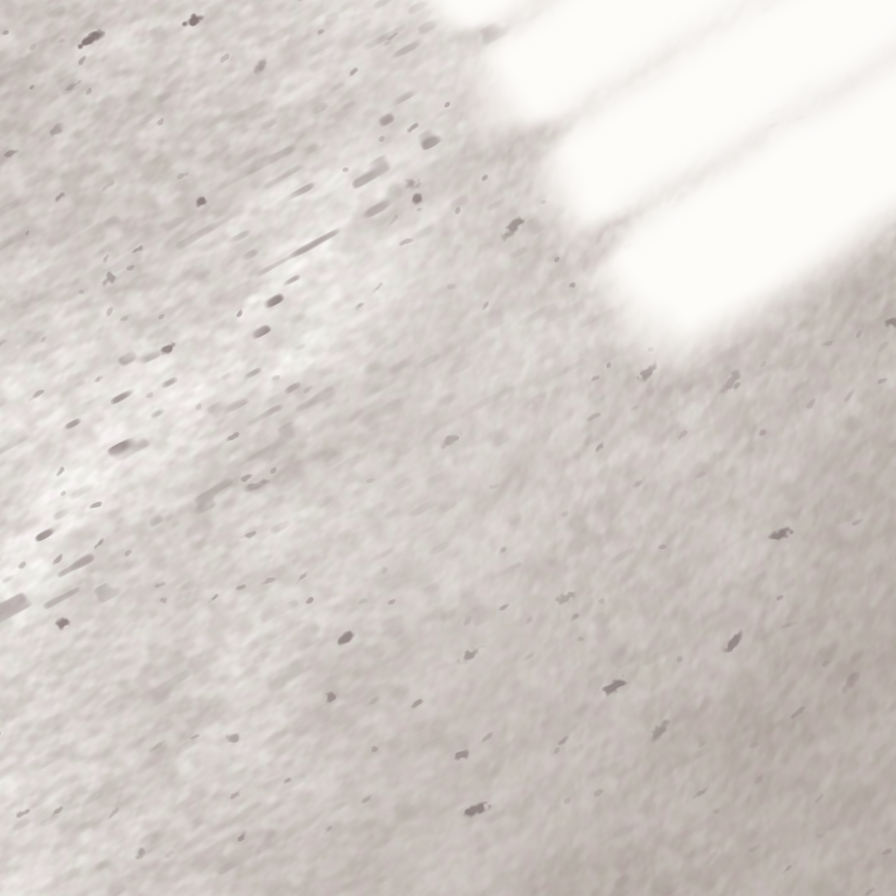
Reproduce this texture procedurally as a WebGL 2 fragment shader.

```glsl
#version 300 es
precision highp float;
// Pale weathered stone with fine slanted grain, dark flecks and cracks,
// crossed by soft bars of sunlight at the upper right. Layers of stretched
// value noise set one tone, which is then mapped onto a warm grey ramp.

uniform vec2 u_resolution;
out vec4 fragColor;

const vec3 STONE_DARK = vec3(0.700, 0.660, 0.635);
const vec3 STONE_PALE = vec3(0.970, 0.960, 0.950);
const vec3 FLECK = vec3(0.43, 0.37, 0.37);
const vec3 SUN = vec3(0.995, 0.988, 0.978);

float hash(vec2 p) {
  vec3 q = fract(vec3(p.xyx) * 0.1031);
  q += dot(q, q.yzx + 33.33);
  return fract((q.x + q.y) * q.z);
}

float noise(vec2 p) {
  vec2 i = floor(p), f = fract(p);
  f = f * f * f * (f * (f * 6.0 - 15.0) + 10.0);
  return mix(mix(hash(i), hash(i + vec2(1, 0)), f.x),
             mix(hash(i + vec2(0, 1)), hash(i + vec2(1, 1)), f.x), f.y);
}

// Coordinates along and across a direction
vec2 turn(vec2 p, float angle) {
  float c = cos(angle), s = sin(angle);
  return vec2(c * p.x + s * p.y, c * p.y - s * p.x);
}

float streaks(vec2 p, float angle, vec2 freq, float seed) {
  return noise(turn(p, angle) * freq + seed);
}

// Signed grain from two octaves of short slanted flakes
float grain(vec2 p, float angle, float seed) {
  return streaks(p, angle, vec2(60, 118), seed) * 0.65
       + streaks(p, angle + 0.25, vec2(115, 205), seed + 47.0) * 0.35 - 0.5;
}

float bump(float x, float width) {
  return exp(-x * x / (width * width));
}

// Scattered ragged dashes, one candidate in each cell
float flecks(vec2 p, float cells, float chance, float size) {
  vec2 home = floor(p * cells);
  float ragged = noise(p * 190.0) - 0.5;
  float cover = 0.0;
  for (int y = -1; y <= 1; y++)
    for (int x = -1; x <= 1; x++) {
      vec2 id = home + vec2(x, y);
      vec2 center = (id + vec2(hash(id + 3.1), hash(id + 17.7))) / cells;
      float angle = mix(0.3, 0.95, hash(id + 29.3));
      vec2 radii = size * vec2(mix(0.6, 1.5, hash(id + 41.9)), 0.5);
      float d = length(turn(p - center, angle) / radii) + ragged * 0.8;
      float strength = mix(0.3, 0.85, hash(id + 53.3));
      float present = step(hash(id + 71.1), chance);
      cover = max(cover, present * strength * (1.0 - smoothstep(0.4, 1.25, d)));
    }
  return cover;
}

// Bars of light: squared-off ends on the left, narrow dim gaps between
float sunlight(vec2 p) {
  vec2 q = turn(p, 0.571);
  float wobble = (noise(p * 17.0) - 0.5) * 0.025;
  float k = (q.y + wobble * 0.4 - 0.255) / 0.13;
  float gap = bump((fract(k + 0.5) - 0.5) * 0.13, 0.017) * step(-0.5, k);
  float ends = smoothstep(0.91, 0.985, q.x + wobble - gap * 0.045);
  float side = smoothstep(0.055, 0.125, q.y + wobble * 0.5);
  float dim = mix(0.42, 0.2, smoothstep(0.95, 1.25, q.x));
  return ends * side * (1.0 - dim * gap);
}

void main() {
  vec2 p = gl_FragCoord.xy / u_resolution;

  // Broad shading, falling off towards the lower right
  float shade = smoothstep(0.2, 1.1, dot(p, vec2(0.75, -0.55)) + 0.35);
  float tone = 0.855 - 0.14 * shade;
  float rough = 1.0 - 0.45 * shade;
  tone += (streaks(p, 0.45, vec2(3.5, 10.0), 5.0) - 0.5) * 0.07 * rough;
  tone += (streaks(p, 0.5, vec2(11.0, 30.0), 12.0) - 0.5) * 0.055 * rough;
  tone -= 0.045 * bump(length(p - vec2(0.06, 0.86)), 0.22);

  // Whitish worn seam and a smaller worn patch below it
  float across = dot(p - vec2(0.0, 0.38), vec2(-0.68, 0.73));
  float seam = bump(across, 0.085) * (1.0 - smoothstep(0.4, 0.65, p.x));
  float patches = smoothstep(0.25, 0.75, streaks(p, 0.6, vec2(13, 26), 31.0));
  float worn = seam + 0.6 * bump(length(p - vec2(0.3, 0.18)), 0.09);
  tone += worn * mix(0.015, 0.085, patches);

  // Fine grain turns steeper towards the right
  float fine = mix(grain(p, 0.5, 7.0), grain(p, 0.98, 90.0),
                   smoothstep(0.25, 0.75, p.x));
  tone += fine * 0.125 * rough;
  vec3 color = mix(STONE_DARK, STONE_PALE, (tone - 0.70) / 0.27);

  // Faint pink and green mottling
  float hue = noise(p * 85.0 + 200.0) - 0.5;
  color += hue * vec3(0.014, -0.012, 0.012);

  // Cracks gather along the seam; flecks fall everywhere
  float crack = smoothstep(0.72, 0.95, streaks(p, 0.5, vec2(34, 85), 61.0));
  float cluster = smoothstep(0.45, 0.75, noise(p * 9.0 + 20.0));
  crack *= 0.1 * rough + 0.55 * seam * cluster;
  float spots = flecks(p, 9.0, 0.34, 0.011) * rough;
  float specks = flecks(p + 4.0, 24.0, 0.3, 0.006) * 0.5 * rough;
  color = mix(color, FLECK, max(crack, max(spots, specks)));

  // Sunlight with a faint warm halo
  float lit = sunlight(p);
  color += vec3(0.03, 0.018, 0.006) * lit * (1.0 - lit);
  color = mix(color, SUN, lit);
  fragColor = vec4(clamp(color, 0.0, 1.0), 1.0);
}
```
